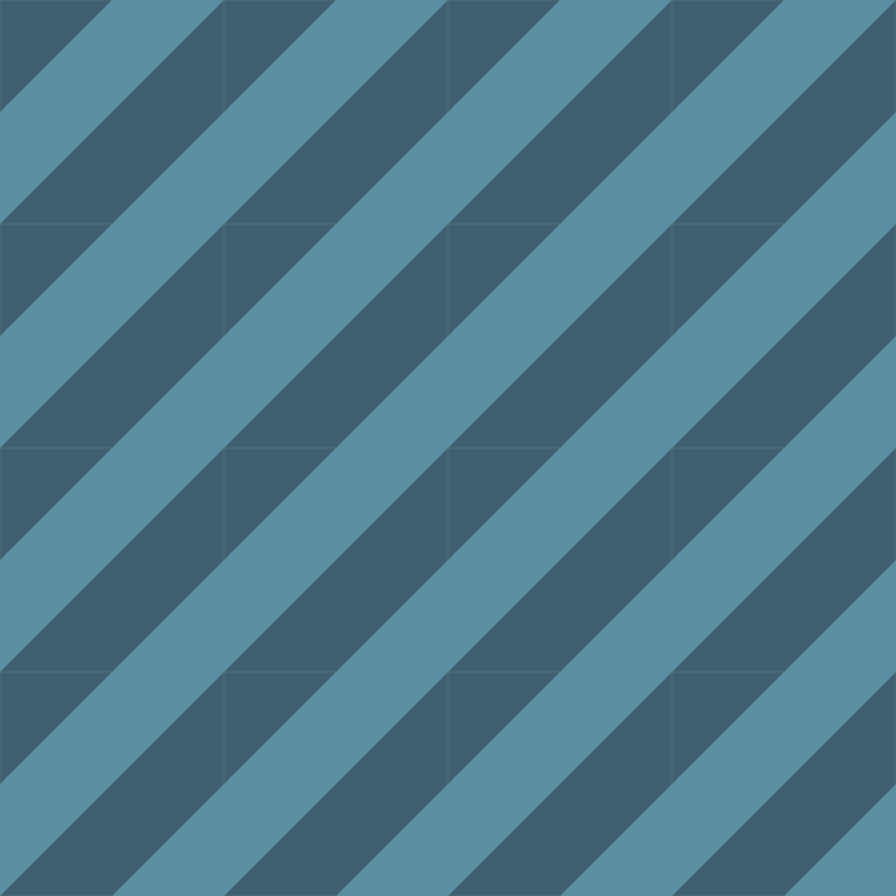
Give the GLSL for this pattern, as a Shadertoy shader.

```glsl
// Two-tone diagonal stripes of equal width, rising to the right, in a grid of
// square tiles. A triangle wave along x - y gives the stripes; faint hairline
// seams mark the tile borders. Whole repeats make the canvas tile.

const float TILES = 4.0;                            // repeats across and down
const float LIGHT_SHARE = 0.5;                      // light part of each period
const float SEAM_WIDTH = 0.0013;                    // in canvas units
const float SEAM_OPACITY_VERTICAL = 0.28;
const float SEAM_OPACITY_HORIZONTAL = 0.45;
const vec3 DARK_TEAL = vec3(0.243, 0.382, 0.443);
const vec3 LIGHT_TEAL = vec3(0.361, 0.565, 0.640);
const vec3 SEAM_GREY = vec3(0.41, 0.50, 0.51);

// Antialiased coverage of the region where the signed distance is negative
float coverage(float signedDist, float pixelSize) {
    return clamp(0.5 - signedDist / pixelSize, 0.0, 1.0);
}

// Light stripes: distance from the stripe centre, in canvas units
float stripeMask(vec2 uv, float pixelSize) {
    float phase = TILES * (uv.x - uv.y);
    float fromCentre = abs(fract(phase - 0.25) - 0.5);
    float signedDist = (fromCentre - 0.5 * LIGHT_SHARE) / (TILES * sqrt(2.0));
    return coverage(signedDist, pixelSize);
}

// Seams: x holds the vertical lines, y the horizontal ones
vec2 seamMask(vec2 uv, float pixelSize) {
    vec2 dist = abs(fract(uv * TILES + 0.5) - 0.5) / TILES - 0.5 * SEAM_WIDTH;
    return vec2(coverage(dist.x, pixelSize), coverage(dist.y, pixelSize));
}

void mainImage(out vec4 fragColor, in vec2 fragCoord) {
    vec2 uv = fragCoord / iResolution.xy;
    float pixelSize = 1.0 / min(iResolution.x, iResolution.y);

    vec3 color = mix(DARK_TEAL, LIGHT_TEAL, stripeMask(uv, pixelSize));

    // Faint seams over the stripes
    vec2 seam = seamMask(uv, pixelSize);
    float seamAlpha = max(seam.x * SEAM_OPACITY_VERTICAL,
                          seam.y * SEAM_OPACITY_HORIZONTAL);
    color = mix(color, SEAM_GREY, seamAlpha);

    fragColor = vec4(color, 1.0);
}
```
